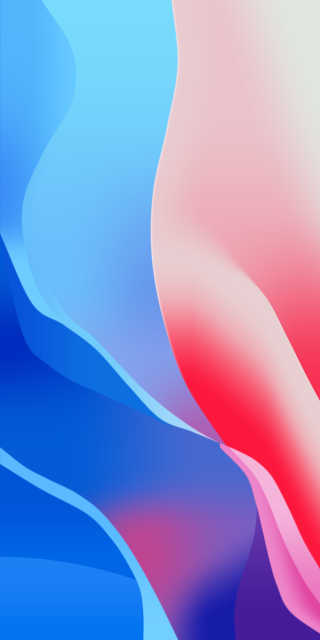
This background is drawn by a WebGL 2 fragment shader. Its source:

```glsl
#version 300 es
precision highp float;
uniform vec2 u_resolution;
out vec4 fragColor;

// Smooth step that also accepts descending limits
float ramp(float a, float b, float x) {
    float t = clamp((x - a) / (b - a), 0.0, 1.0);
    return t * t * (3.0 - 2.0 * t);
}

// Antialiased coverage of the side where d is positive
float cover(float d) {
    return ramp(-0.75, 0.75, d / max(fwidth(d), 1e-5));
}

float glow(vec2 p, vec2 center, vec2 radius) {
    vec2 q = (p - center) / radius;
    return exp(-dot(q, q));
}

// Cubic curve through eight evenly spaced knots between lo and hi
float curve(float t, float lo, float hi, float k[8]) {
    float s = clamp((t - lo) / (hi - lo), 0.0, 1.0) * 7.0;
    int i = min(int(s), 6);
    float f = s - float(i), a = k[i], b = k[i + 1];
    float before = i > 0 ? k[max(i - 1, 0)] : 2.0 * a - b;
    float after = i < 6 ? k[min(i + 2, 7)] : 2.0 * b - a;
    float m0 = 0.5 * (b - before), m1 = 0.5 * (after - a);
    float c = 3.0 * (b - a) - 2.0 * m0 - m1;
    return a + f * (m0 + f * (c + f * (m0 + m1 - 2.0 * (b - a))));
}

// Sky blue sheet with a folded left side
vec3 skySheet(vec2 p) {
    vec3 color = mix(vec3(0.42, 0.74, 0.98), vec3(0.47, 0.86, 0.99), ramp(0.55, 1.0, p.y));
    color = mix(color, vec3(0.40, 0.56, 0.91), ramp(0.2, 0.52, p.x) * ramp(0.8, 0.5, p.y) * 0.9);
    color = mix(color, vec3(0.56, 0.64, 0.92), ramp(0.56, 0.42, p.y) * 0.7);
    color = mix(color, vec3(0.68, 0.37, 0.70), ramp(0.46, 0.31, p.y) * ramp(0.38, 0.62, p.x));
    float side = curve(p.y, 0.45, 1.0, float[8](0.29, 0.141, 0.081, 0.073, 0.138, 0.226, 0.226, 0.13));
    vec3 fold = mix(vec3(0.32, 0.71, 0.99), vec3(0.40, 0.79, 1.0), ramp(0.08, 0.24, p.x));
    fold = mix(fold, vec3(0.23, 0.55, 0.96), glow(p, vec2(-0.02, 0.70), vec2(0.13, 0.12)));
    fold = mix(fold, vec3(0.43, 0.80, 1.0), ramp(0.66, 0.58, p.y));
    color = mix(color, vec3(0.38, 0.74, 0.98), 0.45 * ramp(0.055, 0.0, p.x - side) * ramp(0.8, 0.7, p.y));
    return mix(color, fold, cover(side - p.x));
}

// Blush sheet whose pale ridge falls away into red
vec3 blushSheet(vec2 p, float edge) {
    vec3 pale = vec3(0.91, 0.81, 0.82), red = vec3(0.99, 0.09, 0.24);
    vec3 back = mix(vec3(0.92, 0.76, 0.79), vec3(0.93, 0.66, 0.71), ramp(0.82, 0.6, p.y));
    back = mix(back, vec3(0.88, 0.90, 0.88), ramp(0.15, 0.42, p.x - 0.62 + 0.7 * (p.y - 0.8)));
    back = mix(back, vec3(0.97, 0.19, 0.33), ramp(0.68, 0.39, p.y) * ramp(0.62, 0.95, p.x));
    back = mix(back, pale, ramp(0.17, 0.0, p.x - edge) * 0.8);
    float ridge = curve(p.x, 0.6, 1.02, float[8](0.638, 0.618, 0.592, 0.565, 0.529, 0.471, 0.411, 0.355));
    float depth = ridge - p.y;
    vec3 front = mix(pale, vec3(0.95, 0.57, 0.62), ramp(0.04, 0.17, depth));
    front = mix(front, red, ramp(0.10, 0.245, depth));
    float softness = mix(0.05, 0.002, ramp(0.6, 0.82, p.x));
    return mix(back, front, ramp(-softness, softness, depth));
}

// Deep blue sheet with violet and magenta light
vec3 deepSheet(vec2 p) {
    vec3 color = mix(vec3(0.01, 0.36, 0.84), vec3(0.28, 0.41, 0.81), ramp(0.2, 0.65, p.x));
    color = mix(color, vec3(0.0, 0.17, 0.74), glow(p, vec2(0.0, 0.46), vec2(0.32, 0.08)));
    color = mix(color, vec3(0.47, 0.37, 0.76), ramp(0.28, 0.17, p.y) * ramp(0.22, 0.55, p.x));
    color = mix(color, vec3(0.75, 0.27, 0.57), glow(p, vec2(0.44, 0.13), vec2(0.19, 0.12)) * ramp(0.25, 0.17, p.y));
    color = mix(color, vec3(0.09, 0.11, 0.66), ramp(0.13, 0.015, p.y - 0.28 * (p.x - 0.6)) * ramp(0.48, 0.66, p.x));
    float brim = curve(p.x, 0.0, 0.525, float[8](0.62, 0.473, 0.43, 0.405, 0.388, 0.371, 0.354, 0.335));
    vec3 band = mix(vec3(0.03, 0.33, 0.85), vec3(0.05, 0.43, 0.88), ramp(0.05, 0.3, p.x));
    color = mix(color, band, cover(p.y - brim) * ramp(0.56, 0.5, p.x));
    float lobe = curve(p.y, 0.0, 0.301, float[8](0.737, 0.732, 0.747, 0.776, 0.797, 0.802, 0.785, 0.70));
    vec3 violet = mix(vec3(0.27, 0.11, 0.60), vec3(0.43, 0.25, 0.69), ramp(0.03, 0.25, p.y));
    return mix(color, violet, cover(p.x - lobe));
}

// Pink ribbon at the lower right
vec3 pinkRibbon(vec2 p, float left) {
    float crease = curve(p.y, 0.0, 0.301, float[8](1.07, 1.02, 0.958, 0.911, 0.872, 0.839, 0.794, 0.716));
    vec3 color = mix(vec3(0.93, 0.52, 0.79), vec3(0.88, 0.27, 0.63), ramp(0.01, 0.10, p.x - left));
    vec3 rim = mix(vec3(0.92, 0.47, 0.75), vec3(0.96, 0.71, 0.86), ramp(0.06, 0.22, p.y));
    return mix(color, rim, cover(p.x - crease));
}

// Blue hills at the lower left
vec3 hills(vec2 p) {
    vec3 color = mix(vec3(0.0, 0.40, 0.90), vec3(0.0, 0.33, 0.84), ramp(0.12, 0.23, p.y));
    vec3 near = mix(vec3(0.01, 0.45, 0.94), vec3(0.11, 0.50, 0.96), ramp(0.0, 0.11, p.y));
    return mix(color, near, cover(0.13 - 0.2 * p.x * p.x - p.y));
}

void main() {
    vec2 p = gl_FragCoord.xy / u_resolution;
    vec3 color = skySheet(p);

    // Blush sheet and its bright rim
    float edge = curve(p.y, 0.3, 1.0, float[8](0.711, 0.581, 0.51, 0.474, 0.478, 0.521, 0.555, 0.536));
    vec3 blush = blushSheet(p, edge);
    blush = mix(blush, vec3(0.96, 0.90, 0.94), 0.7 * ramp(0.009, 0.0, p.x - edge) * ramp(0.36, 0.55, p.y));
    color = mix(color, blush, cover(p.x - edge));

    // Light ribbon along the crest
    float crest = curve(p.x, 0.13, 0.69, float[8](0.57, 0.508, 0.474, 0.432, 0.391, 0.357, 0.329, 0.306));
    vec3 light = mix(vec3(0.44, 0.80, 0.99), vec3(0.63, 0.84, 0.98), ramp(0.3, 0.58, p.x));
    light = mix(light, vec3(0.90, 0.76, 0.92), ramp(0.56, 0.70, p.x));
    color = mix(color, light, cover(crest - p.y) * ramp(0.1, 0.25, p.x) * ramp(0.71, 0.67, p.x));

    // Deep sheet and pink ribbon below a shared horizon
    float leftRise = curve(p.x, 0.0, 0.7, float[8](0.635, 0.526, 0.492, 0.454, 0.398, 0.346, 0.3255, 0.305));
    float rightFall = curve(p.x, 0.65, 1.0, float[8](0.315, 0.305, 0.294, 0.28, 0.255, 0.208, 0.154, 0.111));
    float horizon = p.x < 0.7 ? leftRise : rightFall;
    float ribbon = curve(p.y, 0.0, 0.301, float[8](1.03, 0.909, 0.865, 0.84, 0.82, 0.799, 0.768, 0.6875));
    vec3 lower = mix(deepSheet(p), pinkRibbon(p, ribbon), cover(p.x - ribbon));
    color = mix(color, lower, cover(horizon - p.y));

    // Light stripe around the hills
    float stripe = curve(p.x, 0.0, 0.56, float[8](0.301, 0.27, 0.249, 0.229, 0.198, 0.147, 0.078, -0.003));
    float hill = curve(p.y, 0.0, 0.275, float[8](0.448, 0.448, 0.4375, 0.401, 0.349, 0.273, 0.128, 0.0));
    vec3 stripeColor = mix(vec3(0.45, 0.81, 1.0), vec3(0.35, 0.73, 1.0), ramp(0.02, 0.18, p.y));
    color = mix(color, stripeColor, cover(stripe - p.y));
    color = mix(color, hills(p), cover(hill - p.x));

    fragColor = vec4(color, 1.0);
}
```
